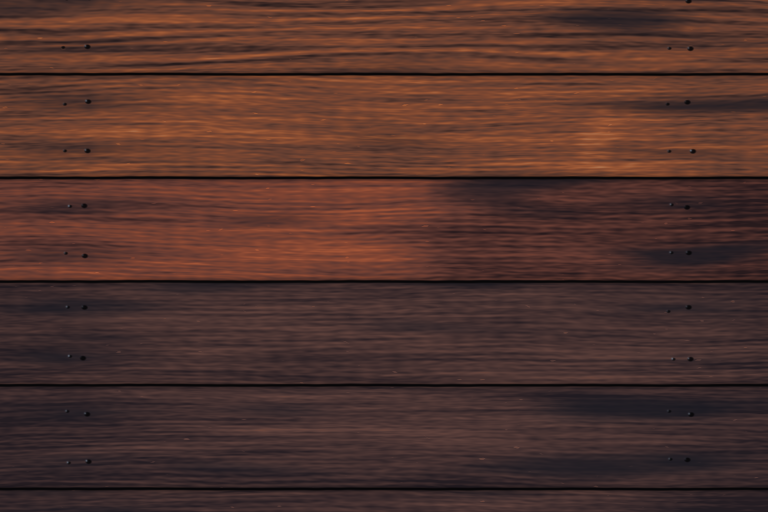
Reproduce this texture procedurally as a Shadertoy shader.

```glsl
// Stained horizontal wooden planks with dark seams, streaky grain and nail holes.
#define PITCH 0.2025        // plank height, in canvas heights
#define FIRST_SEAM 0.045    // height of the lowest seam
#define SEAM_HALF 0.0024    // half width of a seam
#define FINE_RINGS 105.0    // growth lines per canvas height
#define BOLD_RINGS 42.0     // growth lines on the coarse top plank
#define DARK_TONE 0.23      // mean tone of the lower planks
#define LIGHT_TONE 0.55     // mean tone of the upper planks
#define NAIL_RADIUS 0.0042
#define VIGNETTE 0.13

const vec3 STAIN = vec3(0.10, 0.10, 0.13);
const vec3 GAP = vec3(0.025, 0.022, 0.028);
const vec3 GLINT = vec3(0.48, 0.52, 0.58);
const vec3 WOOD[6] = vec3[6](
    vec3(0.14, 0.11, 0.13), vec3(0.25, 0.18, 0.18), vec3(0.36, 0.25, 0.23),
    vec3(0.46, 0.29, 0.23), vec3(0.58, 0.36, 0.25), vec3(0.65, 0.48, 0.38));

vec2 hash2(vec2 p) {
    p = vec2(dot(p, vec2(127.1, 311.7)), dot(p, vec2(269.5, 183.3)));
    return fract(sin(p) * 43758.55) * 2.0 - 1.0;
}

// Gradient noise, roughly -0.7 to 0.7
float noise(vec2 p) {
    vec2 i = floor(p), f = p - i, u = f * f * f * (f * (f * 6.0 - 15.0) + 10.0);
    vec2 e = vec2(1.0, 0.0);
    return mix(mix(dot(hash2(i), f), dot(hash2(i + e), f - e), u.x),
               mix(dot(hash2(i + e.yx), f - e.yx), dot(hash2(i + 1.0), f - 1.0), u.x), u.y);
}

// Palette lookup, tone 0 (dark) to 1 (pale)
vec3 woodColor(float tone) {
    float t = clamp(tone, 0.0, 1.0) * 5.0;
    int i = int(min(t, 4.0));
    return mix(WOOD[i], WOOD[i + 1], t - float(i));
}

// Soft elliptical spot, 1 at its centre
float blob(vec2 p, vec2 size) {
    p /= size;
    return exp(-dot(p, p));
}

// Streaks, growth lines and fibres, centred on zero
float grain(vec2 p, float id) {
    vec2 q = p + vec2(id * 7.3, id * 3.1);
    q.y += 0.022 * noise(q * vec2(1.6, 5.0)) + 0.003 * noise(q * vec2(6.0, 22.0));
    float bold = step(3.5, id);
    float phase = q.y * mix(FINE_RINGS, BOLD_RINGS, bold) + 0.8 * noise(q * vec2(2.0, 30.0));
    float rings = sin(6.2832 * phase) * (0.5 + 0.9 * noise(q * vec2(1.8, 11.0) + 9.0));
    return 0.24 * noise(q * vec2(1.3, 9.0))
         + 0.26 * noise(q * vec2(1.8, 42.0))
         + 0.30 * noise(q * vec2(5.0, 125.0))
         + 0.24 * noise(q * vec2(34.0, 230.0))
         + mix(0.10, 0.23, bold) * rings;
}

void mainImage(out vec4 fragColor, in vec2 fragCoord) {
    float px = 1.0 / iResolution.y;
    float aspect = iResolution.x * px;
    vec2 p = fragCoord * px;

    // Plank number and position within it
    float wobble = 0.0018 * noise(vec2(p.x * 5.0, 2.0)) + 0.0008 * noise(vec2(p.x * 30.0, 5.0));
    float row = (p.y + wobble - FIRST_SEAM) / PITCH;
    float id = floor(row), f = row - id;
    float edge = min(f, 1.0 - f) * PITCH;

    // Tone: dark lower planks, light upper planks, one shaded patch
    float rise = smoothstep(0.6, 3.0, id);
    float tone = mix(DARK_TONE, LIGHT_TONE, rise) - 0.07 * step(3.5, id);
    float shaded = step(1.5, id) * step(id, 2.5);
    tone += shaded * (0.08 - 0.30 * smoothstep(0.70, 0.95, p.x + 0.25 * noise(p * vec2(3.0, 14.0))));
    tone += grain(p, id) * mix(0.68, 1.15, rise);

    // Pale slanted scuff, small scratches and a worn lower edge
    vec2 scuff = p - vec2(0.78 * aspect, 0.735);
    scuff.x -= 0.35 * scuff.y;
    tone += 0.17 * blob(scuff, vec2(0.035, 0.06)) * step(2.5, id) * step(id, 3.5);
    tone += 0.22 * smoothstep(0.42, 0.6, noise(p * vec2(45.0, 130.0) + 31.0));
    tone += (0.04 + 0.24 * step(3.5, id)) * exp(-f * PITCH / 0.006)
          * (0.7 + noise(vec2(p.x * 8.0, id)));

    // Darker corners
    vec2 c = (p / vec2(aspect, 1.0) - 0.5) * 2.0;
    tone -= VIGNETTE * smoothstep(0.5, 1.1, abs(c.x)) + 0.05 * smoothstep(0.8, 1.0, abs(c.y));

    vec3 col = woodColor(tone) * mix(vec3(1.0), vec3(1.06, 0.96, 0.83), rise);
    col *= mix(vec3(1.0), vec3(1.06, 0.95, 0.96), shaded);

    // Two rows of paired nail holes near each end, with blue-black streaks
    float stain = 0.0, hole = 0.0, glint = 0.0;
    for (int n = 0; n < 8; n++) {
        float side = float(n & 1), level = float((n >> 1) & 1), twin = float(n >> 2);
        vec2 jitter = hash2(vec2(id + 11.0, float(n) + 3.0));
        vec2 nail = vec2(mix(0.112, 0.898, side) * aspect - 0.038 * twin,
                         mix(0.27, 0.73, level) * PITCH);
        vec2 d = vec2(p.x, f * PITCH) - nail - jitter * vec2(0.007, 0.005);
        float r = NAIL_RADIUS * (1.0 - 0.4 * twin);
        hole = max(hole, 1.0 - smoothstep(r - px, r + px, length(d * vec2(0.75, 1.0))));
        glint = max(glint, (0.5 + 0.5 * jitter.x) * blob(d - vec2(-r, r * 0.4), vec2(0.0022)));
        stain += (0.28 + 0.2 * jitter.y) * blob(d, vec2(0.13, 0.017));
    }
    stain *= 0.75 + 1.3 * noise(p * vec2(5.0, 60.0) + 17.0);
    stain += 0.7 * smoothstep(0.12, 0.5, noise(p * vec2(2.2, 17.0) + id * 5.7));
    col = mix(col, STAIN, clamp(stain, 0.0, 0.8));
    col = mix(col, GAP, hole * 0.9);
    col = mix(col, GLINT, glint * 0.7);

    // Seams with a soft shadow
    col *= 1.0 - 0.45 * exp(-edge / 0.004);
    col = mix(GAP, col, smoothstep(SEAM_HALF - px, SEAM_HALF + px, edge));

    fragColor = vec4(clamp(col, 0.0, 1.0), 1.0);
}
```
